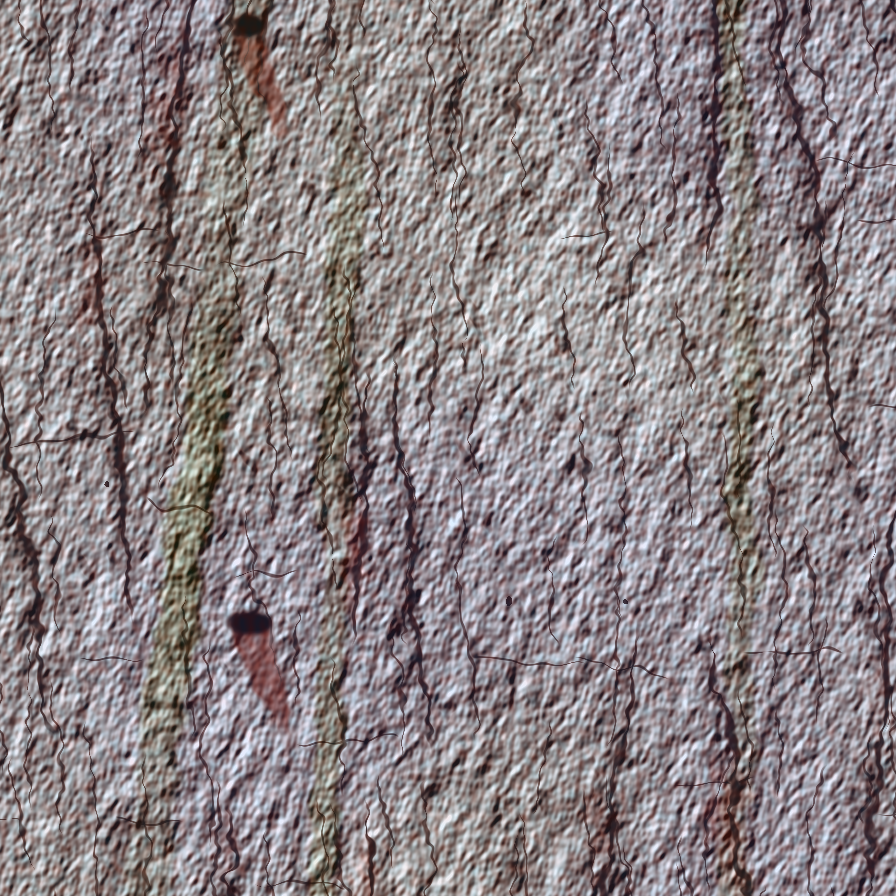
Reproduce this texture procedurally as a Shadertoy shader.

```glsl
// Weathered tree bark: grainy grey plates split by vertical cracks and mossy furrows.

// Palette, dark to light
const vec3 CREVICE = vec3(0.20, 0.14, 0.14);
const vec3 BROWN   = vec3(0.37, 0.29, 0.27);
const vec3 TAUPE   = vec3(0.51, 0.46, 0.45);
const vec3 ASH     = vec3(0.62, 0.60, 0.59);
const vec3 SILVER  = vec3(0.75, 0.76, 0.77);
const vec3 GLINT   = vec3(0.93, 0.94, 0.96);

// Tints added to the palette
const vec3 COOL_TINT  = vec3(-0.012, -0.014, 0.030);
const vec3 MOSS_TINT  = vec3(-0.015, 0.008, -0.055);
const vec3 RUST_TINT  = vec3(0.085, -0.015, -0.035);
const vec3 FLECK_TINT = vec3(0.075, -0.020, -0.045);

const float BASE_TONE   = 0.585;
const float GRAIN_LIGHT = 1.35;                 // contrast of the lit grain
const vec2  LIGHT_STEP  = vec2(-0.0022, 0.0028); // towards the light
const float LONG_CRACK  = 0.0055;               // half widths
const float FINE_CRACK  = 0.0024;

// Furrows: x at the bottom, lean, half width, strength
const vec4 FURROWS[3] = vec4[3](
    vec4(0.165, 0.115, 0.027, 1.0),
    vec4(0.360, 0.030, 0.018, 0.7),
    vec4(0.825, 0.000, 0.017, 0.7));

// Hollows: position of the upper one, spacing downwards
const vec2  HOLLOW = vec2(0.277, 0.972);
const float HOLLOW_STEP = 0.667;

vec2 hash2(vec2 p) {
    vec3 q = fract(p.xyx * vec3(0.1031, 0.1030, 0.0973));
    q += dot(q, q.yzx + 33.33);
    return fract((q.xx + q.yz) * q.zy);
}

float corner(vec2 cell, vec2 offset) {
    return dot(hash2(cell) * 2.0 - 1.0, offset);
}

// Gradient noise around zero
float noise(vec2 p) {
    vec2 i = floor(p), f = p - i, u = f * f * f * (f * (f * 6.0 - 15.0) + 10.0);
    vec2 e = vec2(1.0, 0.0);
    return 1.3 * mix(mix(corner(i, f), corner(i + e, f - e), u.x),
                     mix(corner(i + e.yx, f - e.yx), corner(i + 1.0, f - 1.0), u.x), u.y);
}

float span(float a, float b, float x) { return clamp((x - a) / (b - a), 0.0, 1.0); }

// Height of the flaky surface
float relief(vec2 p) {
    p.x -= 0.25 * p.y;
    return 0.50 * noise(p * vec2(36.0, 20.0))
         + 0.36 * noise(p * vec2(82.0, 50.0) + 17.0)
         + 0.26 * noise(p * vec2(165.0, 112.0) + 41.0);
}

// Scattered tapering cracks: x = dark core, y = soft flank
vec2 cracks(vec2 p, vec2 cells, float width, float density, float seed) {
    vec2 home = floor(p * cells), found = vec2(0.0);
    for (int y = -1; y <= 1; y++)
    for (int x = -1; x <= 1; x++) {
        vec2 cell = home + vec2(x, y);
        vec2 place = hash2(cell + seed), kind = hash2(cell + seed + 57.0);
        if (kind.x > density) continue;
        vec2 d = p - (cell + place) / cells;
        float along = d.y * cells.y / mix(0.35, 0.85, kind.y);
        float taper = max(1.0 - along * along, 0.0);
        float across = d.x - (fract(kind.x * 31.0) - 0.5) * 0.35 * d.y;
        float w = width * (0.3 + 0.7 * taper);
        float flank = (across + 1.2 * w) / (3.0 * w);
        float core = (1.0 - smoothstep(0.3 * w, w, abs(across))) * smoothstep(0.0, 0.3, taper);
        found = max(found, vec2(core, exp(-flank * flank) * taper));
    }
    return found;
}

vec3 barkColor(float tone) {
    vec3 c = mix(CREVICE * 0.6, CREVICE, span(0.05, 0.17, tone));
    c = mix(c, BROWN, span(0.17, 0.31, tone));
    c = mix(c, TAUPE, span(0.31, 0.47, tone));
    c = mix(c, ASH, span(0.47, 0.60, tone));
    c = mix(c, SILVER, span(0.60, 0.76, tone));
    return mix(c, GLINT, span(0.76, 1.0, tone));
}

void mainImage(out vec4 fragColor, in vec2 fragCoord) {
    vec2 p = fragCoord / iResolution.y;

    // Jagged distortion shared by cracks and furrows
    vec2 q = p;
    q.x += 0.018 * noise(p * vec2(8.0, 7.0)) + 0.010 * noise(p * vec2(24.0, 28.0))
         + 0.005 * noise(p * vec2(70.0, 80.0));
    float ragged = 1.0 + 1.3 * noise(p * vec2(45.0, 38.0) + 9.0);

    // Lit grain, broad patches and small pits
    float height = relief(p);
    float slope = height - relief(p + LIGHT_STEP);
    float patches = noise(p * vec2(4.0, 2.5) + 3.0);
    float flakes = noise(q * vec2(17.0, 7.0) + 23.0);
    float pits = smoothstep(0.22, 0.6, noise(q * vec2(62.0, 30.0) + 71.0));
    float tone = BASE_TONE + GRAIN_LIGHT * slope + 0.22 * height
               + 0.07 * patches + 0.11 * flakes - 0.22 * pits;

    // Mossy furrows with vertical fibres and a shaded right wall
    float moss = 0.0;
    float fibres = noise(q * vec2(95.0, 9.0));
    for (int i = 0; i < 3; i++) {
        vec4 f = FURROWS[i];
        float across = (q.x - f.x - f.y * p.y) / f.z;
        float fade = clamp(0.8 + 1.3 * noise(vec2(float(i) * 7.3 + 0.5, p.y * 3.5)), 0.0, 1.0);
        float trough = f.w * fade * (1.0 - smoothstep(0.6, 1.15, abs(across)));
        float wall = f.w * fade * exp(-pow(abs(across - 0.85) * 4.0, 2.0));
        tone += trough * (0.16 * fibres - 0.13) - 0.20 * wall * ragged;
        moss = max(moss, trough);
    }

    // Long cracks, fine cracks and a few level splits
    vec2 longCrack = cracks(q, vec2(7.0, 2.3), LONG_CRACK * ragged, 0.80, 11.0);
    vec2 fineCrack = cracks(q, vec2(18.0, 7.0), FINE_CRACK * ragged, 0.60, 130.0);
    vec2 split = cracks(p.yx + 0.012 * noise(p * 30.0), vec2(9.0, 13.0),
                        FINE_CRACK * 0.8 * ragged, 0.20, 260.0);
    float core = max(longCrack.x, 0.8 * max(fineCrack.x, split.x));
    tone -= 0.17 * longCrack.y + 0.06 * fineCrack.y;
    tone = mix(tone, 0.15 + 0.25 * slope, 0.92 * core);

    // Hollows: a dark mouth above a rusty scar leaning to the right
    float scar = 0.0;
    for (int i = 0; i < 2; i++) {
        vec2 d = vec2(q.x, p.y) - HOLLOW + vec2(0.0, HOLLOW_STEP * float(i));
        float down = -d.y / 0.14;
        float inside = smoothstep(-0.10, 0.08, down) * (1.0 - smoothstep(0.7, 1.0, down));
        float across = abs(d.x - 0.040 * down) / (0.022 - 0.012 * clamp(down, 0.0, 1.0));
        float cut = inside * (1.0 - smoothstep(0.6, 1.1, across));
        float mouth = 1.0 - smoothstep(0.6, 1.2, length(d / vec2(0.021, 0.014)));
        tone = mix(tone, 0.30 + 0.30 * fibres + 0.5 * slope, 0.85 * cut);
        tone = mix(tone, 0.07, mouth);
        scar = max(scar, cut * (1.0 - mouth));
    }

    // Colour with cool plates, moss, rust and tiny flecks
    vec3 color = barkColor(tone);
    float cool = smoothstep(-0.25, 0.3, noise(p * vec2(3.0, 2.0) + 31.0) + 0.3 * (p.x - 0.4));
    float rust = longCrack.y * smoothstep(0.0, 0.4, noise(p * vec2(9.0, 5.0) + 83.0));
    color += COOL_TINT * cool * (1.0 - moss) + MOSS_TINT * moss;
    color += RUST_TINT * max(scar, rust) * (1.0 - 0.7 * core);
    color += FLECK_TINT * noise(p * vec2(120.0, 85.0) + 55.0);
    fragColor = vec4(clamp(color, 0.0, 1.0), 1.0);
}
```
